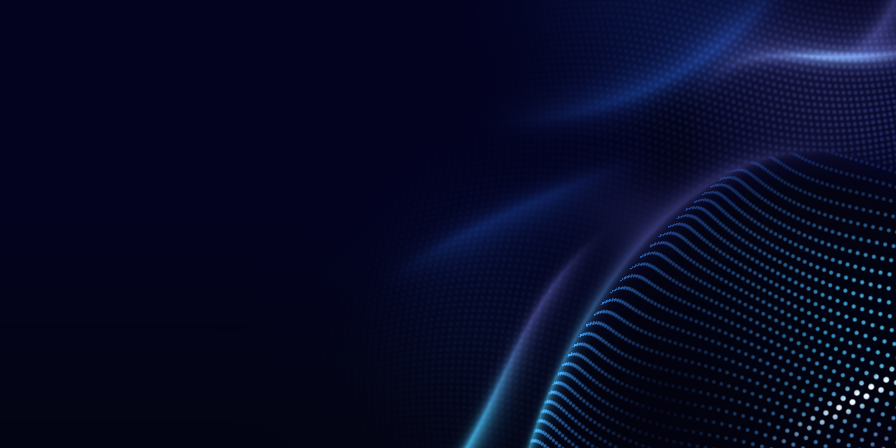
Write a Shadertoy shader that draws this background.

```glsl
// Dark navy backdrop with glowing folded waves and a sheet of dots at the right.
#define ROW_DENSITY 40.0
#define COLUMN_DENSITY 66.0
#define DOT_RADIUS 0.0050
#define VEIL_DENSITY 70.0
#define CURVE_STEPS 20
#define GLOW_GAIN 0.85
#define NAVY vec3(0.010, 0.010, 0.122)
#define INK vec3(0.012, 0.016, 0.075)
#define BLUE vec3(0.08, 0.21, 0.42)
#define CYAN vec3(0.25, 0.70, 0.82)
#define VIOLET vec3(0.26, 0.27, 0.44)
#define ICE vec3(0.55, 0.82, 0.92)

vec2 cubic(vec2 a, vec2 b, vec2 c, vec2 d, float t) {
    float s = 1.0 - t;
    return s * s * s * a + 3.0 * s * t * (s * b + t * c) + t * t * t * d;
}

// Signed distance to a cubic curve (positive on its left) and the curve parameter.
vec2 ridge(vec2 p, vec2 a, vec2 b, vec2 c, vec2 d) {
    vec2 nearest = vec2(1e3, 0.0), start = a;
    float stepSize = 1.0 / float(CURVE_STEPS);
    for (int i = 0; i < CURVE_STEPS; i++) {
        vec2 end = cubic(a, b, c, d, float(i + 1) * stepSize);
        vec2 edge = end - start, rel = p - start;
        float h = clamp(dot(rel, edge) / dot(edge, edge), 0.0, 1.0);
        float dist = length(rel - edge * h);
        if (dist < abs(nearest.x)) {
            float side = edge.x * rel.y - edge.y * rel.x < 0.0 ? -1.0 : 1.0;
            nearest = vec2(dist * side, (float(i) + h) * stepSize);
        }
        start = end;
    }
    return nearest;
}

// Soft ridge light with separate widths on the left and right sides.
float glow(float dist, float leftWidth, float rightWidth) {
    float x = abs(dist) / (dist > 0.0 ? leftWidth : rightWidth);
    return exp(-x * x / (0.35 + x));
}

float blob(vec2 p, vec2 center, vec2 size) {
    vec2 q = (p - center) / size;
    return exp(-dot(q, q));
}

// Round dot in each cell of a warped grid, measured in canvas units.
float dots(vec2 grid, float radius, float blur) {
    mat2 toGrid = mat2(dFdx(grid), dFdy(grid));
    vec2 offset = inverse(toGrid) * (fract(grid) - 0.5) / iResolution.y;
    float soft = blur + 0.6 / iResolution.y;
    return 1.0 - smoothstep(radius - soft, radius + soft, length(offset));
}

void mainImage(out vec4 fragColor, in vec2 fragCoord) {
    vec2 p = vec2(2.0, 1.0) * fragCoord / iResolution.xy;

    // Fold lines, from the lower centre to the upper right
    vec2 innerFold = ridge(p, vec2(1.03, -0.02), vec2(1.14, 0.16), vec2(1.18, 0.36), vec2(1.37, 0.50));
    vec2 sheetFold = ridge(p, vec2(1.17, -0.04), vec2(1.28, 0.36), vec2(1.62, 0.82), vec2(2.02, 0.61));
    vec2 leftFold = ridge(p, vec2(0.83, 0.35), vec2(1.0, 0.47), vec2(1.2, 0.56), vec2(1.47, 0.66));
    vec2 upperFold = ridge(p, vec2(1.04, 0.725), vec2(1.35, 0.72), vec2(1.60, 0.84), vec2(1.74, 1.04));
    vec2 crestFold = ridge(p, vec2(1.54, 0.75), vec2(1.64, 0.95), vec2(1.78, 0.84), vec2(2.04, 0.885));
    vec2 cornerFold = ridge(p, vec2(1.87, 0.87), vec2(1.95, 0.90), vec2(1.98, 0.95), vec2(2.01, 1.03));
    float onSheet = smoothstep(0.008, -0.008, sheetFold.x);
    float sheetDepth = smoothstep(0.02, -0.10, sheetFold.x);

    // Backdrop and broad light
    vec3 color = mix(INK, NAVY, smoothstep(0.0, 0.6, p.y));
    color += BLUE * 0.22 * blob(p, vec2(1.48, 1.0), vec2(0.26, 0.18));
    color += BLUE * 0.08 * blob(p, vec2(1.08, 0.28), vec2(0.25, 0.27));
    color += VIOLET * 0.16 * blob(p, vec2(1.82, 0.80), vec2(0.24, 0.20));
    color += VIOLET * 0.18 * blob(p, vec2(1.42, 0.51), vec2(0.11, 0.09));
    color = mix(color, INK * 0.8, 0.9 * sheetDepth);
    color *= 1.0 - 0.3 * blob(p, vec2(1.50, 0.70), vec2(0.08, 0.12));

    // Fine, out-of-focus weave
    vec2 weave = VEIL_DENSITY * p + vec2(3.0 * sin(5.0 * p.y + p.x), 4.0 * sin(5.0 * p.x - 2.0 * p.y));
    float weaveDots = dots(weave, 0.0042, 0.0022);
    vec3 weaveLight = BLUE * 0.17 * blob(p, vec2(1.10, 0.27), vec2(0.24, 0.30));
    weaveLight += BLUE * 0.18 * blob(p, vec2(1.48, 0.85), vec2(0.22, 0.24));
    weaveLight += VIOLET * 0.34 * blob(p, vec2(1.83, 0.78), vec2(0.25, 0.20));
    weaveLight += BLUE * 0.30 * blob(p, vec2(2.0, 0.72), vec2(0.14, 0.14));
    color += weaveLight * weaveDots * (1.0 - onSheet);

    // Ridge light
    float leftFade = smoothstep(0.0, 0.45, leftFold.y) * smoothstep(1.0, 0.60, leftFold.y);
    float upperFade = smoothstep(0.0, 0.5, upperFold.y) * smoothstep(1.15, 0.65, upperFold.y);
    float crestFade = smoothstep(0.0, 0.45, crestFold.y);
    float innerFade = smoothstep(1.0, 0.65, innerFold.y);
    vec3 light = BLUE * 0.58 * leftFade * glow(leftFold.x, 0.018, 0.038);
    light += BLUE * 0.75 * upperFade * glow(upperFold.x, 0.036, 0.022);
    light += VIOLET * 0.62 * crestFade * glow(crestFold.x, 0.035, 0.018);
    light += ICE * 0.62 * blob(p, vec2(1.87, 0.87), vec2(0.13, 0.05)) * glow(crestFold.x, 0.009, 0.011);
    light += VIOLET * 0.65 * smoothstep(0.0, 0.5, cornerFold.y) * glow(cornerFold.x, 0.015, 0.030);
    vec3 innerColor = mix(CYAN, VIOLET, smoothstep(0.05, 0.60, innerFold.y));
    light += innerColor * innerFade * mix(1.0, 0.75, innerFold.y) * glow(innerFold.x, 0.008, 0.017);
    vec3 sheetColor = mix(CYAN * 0.75, VIOLET * 0.62, smoothstep(0.05, 0.50, sheetFold.y));
    float outerWidth = mix(0.005, 0.020, smoothstep(0.1, 0.6, sheetFold.y));
    light += sheetColor * smoothstep(0.95, 0.55, sheetFold.y) * glow(sheetFold.x, outerWidth, 0.010);
    color += GLOW_GAIN * light;

    // Dot sheet: strands hook over the fold, then drop to the right
    float across = p.x - (1.18 + 0.28 * p.y + 0.72 * p.y * p.y);
    float run = max(across, 0.0);
    float hook = 0.03 * exp(-run / 0.02) + 0.08 * (1.0 - p.y) * (1.0 - exp(-run / 0.10));
    float row = p.y + 0.26 * across + hook + 0.014 * sin(10.0 * p.x + 5.0 * p.y);
    vec2 grid = vec2(COLUMN_DENSITY * sqrt(run + 0.02) + 0.01 * across, ROW_DENSITY * row + 8.0 * row * row);
    float sparkle = blob(vec2(p.x, p.y - 0.55 * (p.x - 1.90)), vec2(1.93, 0.105), vec2(0.13, 0.026));
    float nearRight = smoothstep(1.45, 2.0, p.x) * smoothstep(0.65, 0.35, p.y);
    float nearFold = exp(-run / 0.14) * smoothstep(0.80, 0.15, p.y);
    float strength = 0.30 + 0.65 * nearFold + 0.62 * nearRight;
    strength *= 1.0 - 0.75 * blob(p, vec2(1.47, 0.08), vec2(0.13, 0.15));
    vec3 dotColor = mix(BLUE * 1.4, CYAN, clamp(0.45 * nearFold + nearRight, 0.0, 1.0));
    dotColor = mix(dotColor, VIOLET * 1.2, 0.8 * blob(p, vec2(2.0, 0.0), vec2(0.16, 0.09)));
    dotColor = mix(dotColor * strength, vec3(1.0), sparkle);
    float radius = DOT_RADIUS * (0.78 + 0.12 * nearRight + 0.45 * sparkle);
    color += dotColor * dots(grid, radius, 0.0010) * onSheet;

    fragColor = vec4(clamp(color, 0.0, 1.0), 1.0);
}
```
